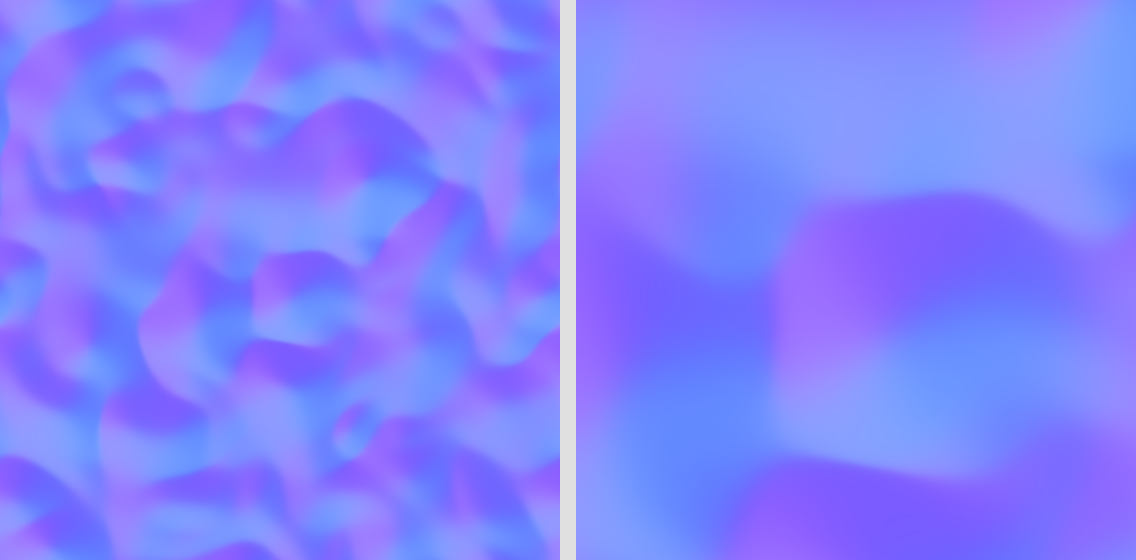
Left: the whole. Right: its middle third, enlarged.
Write a Shadertoy shader that draws this texture map.

```glsl
// Tiling normal map of soft, broken ridges that cross and fade into each other.

#define MAX_WAVES 9                   // highest wave count per tile
#define BROAD_SPREAD 3.5              // squared wave count of the main shapes
#define FINE_SPREAD 18.0              // squared wave count of the bends
#define BEND_AMOUNT 0.06              // share of fine waves in the ridge lines
#define CREST_WIDTH 0.43              // rounding of the ridge crests
#define FIRST_WEIGHT 0.76             // height of the first set of ridges
#define SECOND_WEIGHT 0.65            // height of the second set of ridges
#define STEEPNESS 0.074
#define TILT_RANGE vec2(0.133, 0.146) // red and green swing around neutral

const float TAU = 6.2831853;
const vec3 FLAT_NORMAL = vec3(0.503, 0.497, 1.0);

// Integer hash of a wave vector, returned in 0..1.
float hash(ivec2 wave, uint seed) {
    uvec2 v = uvec2(wave + 64);
    uint h = v.x * 1597u + v.y * 789221u + seed * 357103u;
    h = (h ^ (h >> 15)) * 747796405u;
    h = (h ^ (h >> 13)) * 277803737u;
    h ^= h >> 16;
    return float(h & 65535u) / 65536.0;
}

// Slope of a field (value, d/dx, d/dy) folded into rounded ridges along its
// zero lines.
vec2 ridgeSlope(vec3 field) {
    return -field.yz * field.x
         / sqrt(field.x * field.x + CREST_WIDTH * CREST_WIDTH);
}

// Slope of the height. Two random fields are summed from waves of whole-number
// frequency in all directions, so every term wraps at the tile border.
vec2 heightSlope(vec2 uv) {
    vec3 first = vec3(0.0);
    vec3 second = vec3(0.0);
    float variance = 0.0;

    for (int y = 0; y <= MAX_WAVES; y++) {
        for (int x = -MAX_WAVES; x <= MAX_WAVES; x++) {
            ivec2 wave = ivec2(x, y);
            int squared = x * x + y * y;
            bool duplicate = y == 0 && x <= 0;
            if (duplicate || squared > MAX_WAVES * MAX_WAVES) continue;

            float k2 = float(squared);
            float strength = sqrt(k2) * (exp(-0.5 * k2 / BROAD_SPREAD)
                           + BEND_AMOUNT * exp(-0.5 * k2 / FINE_SPREAD));
            variance += 0.5 * strength * strength;

            // The sine with a random sign is independent of the cosine.
            vec2 k = vec2(wave);
            float angle = TAU * (dot(k, uv) + hash(wave, 8u));
            float c = cos(angle);
            float s = sin(angle);
            float flip = hash(wave, 29u) < 0.5 ? -strength : strength;
            first += strength * vec3(c, -TAU * s * k);
            second += flip * vec3(s, TAU * c * k);
        }
    }

    // Bring both fields to unit variance before folding.
    float norm = inversesqrt(variance);
    return FIRST_WEIGHT * ridgeSlope(first * norm)
         + SECOND_WEIGHT * ridgeSlope(second * norm);
}

void mainImage(out vec4 fragColor, in vec2 fragCoord) {
    vec2 uv = fragCoord / iResolution.xy;

    // Limit steep slopes softly and encode the downhill tilt as colour.
    vec2 downhill = -STEEPNESS * heightSlope(uv);
    vec2 tilt = downhill / sqrt(1.0 + dot(downhill, downhill));
    fragColor = vec4(FLAT_NORMAL + vec3(tilt * TILT_RANGE, 0.0), 1.0);
}
```
